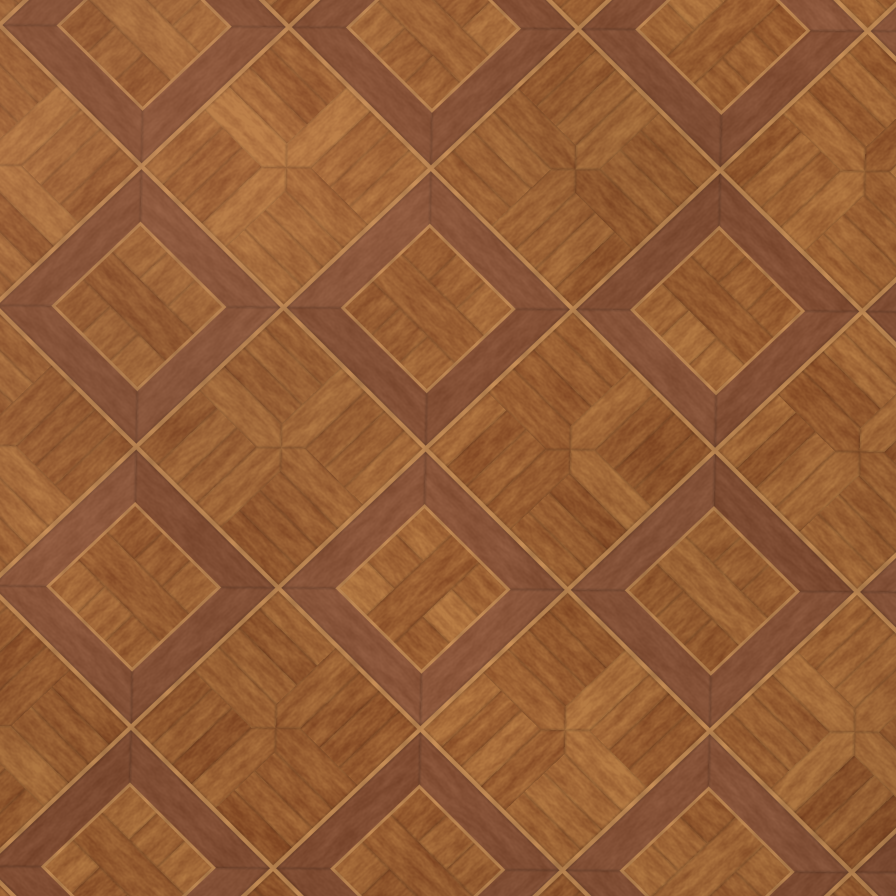
Give the GLSL for this texture, as a WebGL 1 fragment shader.

```glsl
precision highp float;
// Parquet floor: diagonal tiles alternating framed squares and basket-weave planks, split by pale strips.
uniform vec2 u_resolution;

float hash(vec2 p) {
  p = fract(p * vec2(0.1031, 0.1137));
  p += dot(p, p.yx + 33.33);
  return fract((p.x + p.y) * p.x * 7.31 + p.y * 5.17);
}

vec2 gradient(vec2 cell) {
  float angle = 6.2832 * hash(cell + 17.0);
  return vec2(cos(angle), sin(angle));
}

float gradientNoise(vec2 p) {
  vec2 i = floor(p), f = fract(p);
  vec2 w = f * f * f * (f * (f * 6.0 - 15.0) + 10.0);
  vec2 e = vec2(1.0, 0.0);
  return mix(mix(dot(gradient(i), f), dot(gradient(i + e), f - e), w.x),
             mix(dot(gradient(i + e.yx), f - e.yx), dot(gradient(i + 1.0), f - 1.0), w.x), w.y);
}

// Wood streaks; p.x runs along the plank, p.y across it
float woodGrain(vec2 p, float seed) {
  vec2 shift = vec2(91.0, 57.0) * seed;
  return 0.65 * gradientNoise(p * vec2(5.0, 23.0) + shift)
       + 0.45 * gradientNoise(p * vec2(17.0, 60.0) + shift)
       + 0.25 * gradientNoise(p * vec2(60.0, 90.0) + shift);
}

float line(float dist, float halfWidth, float soft) {
  return 1.0 - smoothstep(halfWidth - soft, halfWidth + soft, dist);
}

vec3 parquet(vec2 uv, float pixel) {
  // Slightly sheared diagonal lattice, one unit per tile side
  vec2 p = vec2(uv.x, 1.0 - uv.y) - vec2(0.155, 0.342);
  vec2 lattice = vec2(p.x + 0.0187 * p.y, p.y - 0.007 * p.x) / vec2(0.323, 0.313);
  vec2 st = vec2(lattice.x + lattice.y, lattice.y - lattice.x);
  vec2 id = floor(st + 0.5);
  vec2 f = st - id, a = abs(f);
  float rim = max(a.x, a.y);
  bool framed = mod(id.x + id.y, 2.0) < 0.5;
  bool flip = hash(id + 40.0) > 0.5;

  vec2 along = f;      // plank coordinates: length, width
  vec2 part = sign(f); // which plank inside the tile
  float joint;         // distance to the nearest seam
  float lift = 0.0;
  bool border = framed && rim > 0.295;

  if (border) {
    // Mitred dark frame
    if (a.x > a.y) { along = f.yx; part = vec2(part.x, 3.0); }
    else part = vec2(5.0, part.y);
    joint = abs(a.x - a.y) * 0.7;
  } else if (framed) {
    // Inner square: one long plank between two rows of short blocks
    vec2 c = ((flip ? f.yx : f) / 0.295 + 1.0) * 1.5;
    vec2 k = fract(c), e = min(k, 1.0 - k) * 0.197;
    part = floor(c);
    bool middle = part.y == 1.0;
    if (middle) part.x = 7.0;
    joint = middle ? e.y : min(e.x, e.y);
    along = middle ? c * 0.197 : c.yx * 0.197;
    lift = 0.08;
  } else if (min(a.x, a.y) < 0.085) {
    // Cross of four planks meeting in a point
    if (a.x > a.y) part.y = 3.0;
    else { along = f.yx; part.x = 5.0; }
    joint = min(0.085 - min(a.x, a.y), abs(a.x - a.y) * 0.7);
    lift = 0.24 * hash(id + 8.0);
  } else {
    // Corner quarters of three strips, turned alternately
    bool turned = (f.x * f.y > 0.0) != flip;
    if (turned) along = f.yx;
    float strip = (abs(along.y) - 0.085) / 0.1384;
    float k = fract(strip);
    part += (floor(strip) + 1.0) * vec2(11.0, 4.0);
    joint = min(k, 1.0 - k) * 0.1384;
  }

  // Wood tone, varying by tile, plank and streak
  float seed = hash(id * 13.0 + part * 3.7 + 60.0);
  float grain = woodGrain(along, seed + hash(id));
  float tone = 0.18 + lift + 0.55 * seed + 0.16 * (hash(id + 3.0) - 0.5) + 0.85 * grain;
  vec3 color = border
    ? mix(vec3(0.47, 0.27, 0.17), vec3(0.58, 0.37, 0.26), 0.25 + 0.4 * seed + 0.7 * grain)
    : mix(vec3(0.53, 0.30, 0.15), vec3(0.69, 0.46, 0.25), clamp(tone, -0.15, 1.15));
  color *= 1.0 - 0.13 * line(joint, 0.006, 0.005 + pixel);

  // Pale inlay around the inner square and between tiles
  vec3 inlay = vec3(0.74, 0.53, 0.32) * (1.0 + 0.18 * gradientNoise(st * 14.0));
  if (framed) color = mix(color, inlay, 0.9 * line(abs(rim - 0.295), 0.0075, pixel));
  float seam = 0.5 - rim;
  color *= 1.0 - 0.12 * line(seam, 0.018, 0.008);
  color = mix(color, inlay, 0.95 * line(seam, 0.0105, pixel));

  // Worn haze toward the upper left, and uneven light
  float haze = smoothstep(0.9, 0.0, length(uv - vec2(0.0, 0.9)));
  color = mix(color, vec3(0.69, 0.48, 0.37), 0.16 * haze);
  return color * (1.0 + 0.10 * gradientNoise(uv * 3.0 + 5.0) - 0.06 * uv.x * (1.0 - uv.y));
}

void main() {
  float pixel = 2.2 / min(u_resolution.x, u_resolution.y);
  vec3 sum = vec3(0.0);
  for (int i = 0; i < 4; i++) {
    vec2 jitter = vec2(mod(float(i), 2.0), floor(float(i) / 2.0)) * 0.5 - 0.25;
    sum += parquet((gl_FragCoord.xy + jitter) / u_resolution, pixel);
  }
  gl_FragColor = vec4(sum / 4.0, 1.0);
}
```
